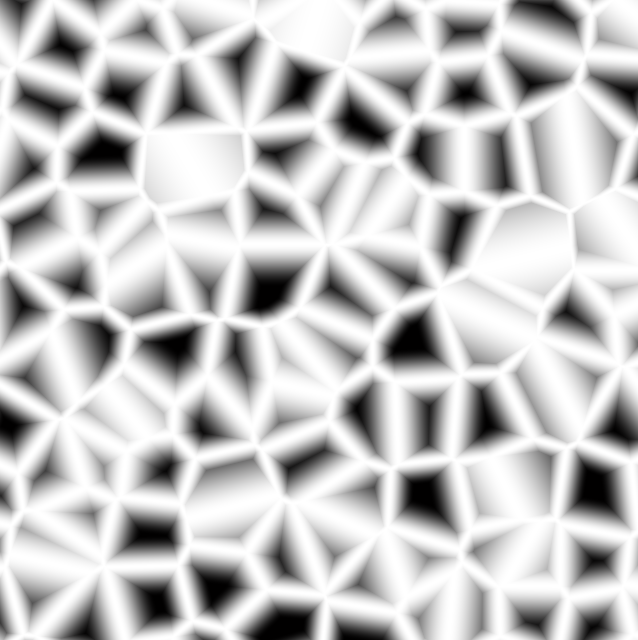
Give the GLSL for this texture, as a Shadertoy shader.

```glsl
// Draws a web of soft white bands around black polygonal Voronoi cells.

// Pseudo-random point in the unit square for a grid cell.
vec2 hash22(vec2 cell, float seed) {
    vec3 p = fract(vec3(cell.xyx + seed) * vec3(0.1031, 0.1030, 0.0973));
    p += dot(p, p.yzx + 33.33);
    return fract((p.xx + p.yz) * p.zy);
}

// Squared distances to the nearest and the second nearest scattered point.
vec2 nearestTwo(vec2 p, float jitter, float seed) {
    vec2 cell = floor(p);
    vec2 nearest = vec2(1e3);
    for (int y = -2; y <= 2; y++) {
        for (int x = -2; x <= 2; x++) {
            vec2 neighbour = cell + vec2(x, y);
            vec2 offset = mix(vec2(0.5), hash22(neighbour, seed), jitter);
            vec2 toPoint = neighbour + offset - p;
            float d = dot(toPoint, toPoint);
            nearest.y = min(nearest.y, max(nearest.x, d));
            nearest.x = min(nearest.x, d);
        }
    }
    return nearest;
}

// The gap of squared distances is linear across each border, so bands are
// straight, and points lying close together share a broad pale band.
float cellWeb(vec2 p, float jitter, float seed, float falloff) {
    vec2 nearest = nearestTwo(p, jitter, seed);
    return 1.0 - smoothstep(0.0, falloff, nearest.y - nearest.x);
}

void mainImage(out vec4 fragColor, in vec2 fragCoord) {
    const float cellsAcross = 10.0;
    const float fullJitter = 1.0;
    const float scatterSeed = 17.0;
    const float bandFalloff = 1.05;
    const vec3 cellBlack = vec3(0.004, 0.0, 0.0);
    const vec3 bandWhite = vec3(1.0);

    vec2 uv = fragCoord / iResolution.y;
    float web = cellWeb(uv * cellsAcross, fullJitter, scatterSeed, bandFalloff);
    fragColor = vec4(mix(cellBlack, bandWhite, web), 1.0);
}
```
